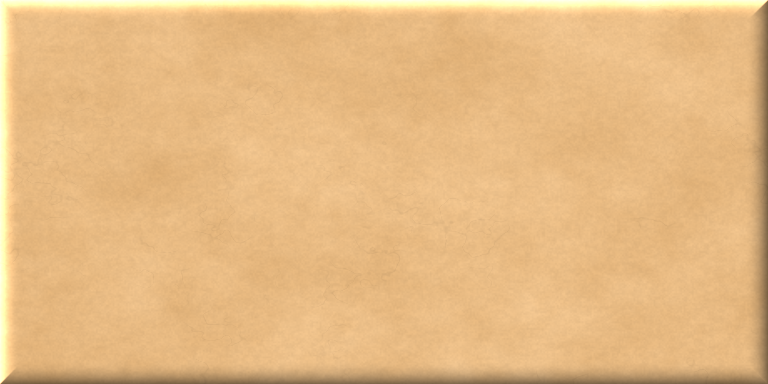
This texture is drawn by a Shadertoy shader. Its source:

```glsl
// A tan parchment panel with soft mottling, paper grain and a bevelled rim.
// Layered value noise tints the sheet; edge distances shade the bevel, lit
// from the upper left with mitred corners.

const vec3 TAN_DARK = vec3(0.855, 0.665, 0.435);
const vec3 TAN_LIGHT = vec3(0.960, 0.790, 0.580);
const float BEVEL_WIDTH = 0.06;

float hash(vec2 p) {
    vec3 q = fract(vec3(p.xyx) * 0.1031);
    q += dot(q, q.yzx + 33.33);
    return fract((q.x + q.y) * q.z);
}

float valueNoise(vec2 p) {
    vec2 cell = floor(p);
    vec2 f = fract(p);
    f = f * f * (3.0 - 2.0 * f);
    float low = mix(hash(cell), hash(cell + vec2(1.0, 0.0)), f.x);
    float high = mix(hash(cell + vec2(0.0, 1.0)), hash(cell + vec2(1.0, 1.0)), f.x);
    return mix(low, high, f.y);
}

// Sum of rotated noise octaves, normalised to 0..1.
float fbm(vec2 p, int octaves, float gain) {
    mat2 turn = mat2(0.8, 0.6, -0.6, 0.8);
    float sum = 0.0;
    float total = 0.0;
    float amplitude = 1.0;
    for (int i = 0; i < octaves; i++) {
        sum += amplitude * valueNoise(p);
        total += amplitude;
        amplitude *= gain;
        p = turn * p * 2.03 + 17.3;
    }
    return sum / total;
}

// Broad blotches, slightly stretched sideways, with mid-sized clouding.
vec3 parchment(vec2 p) {
    float blotches = fbm(p * vec2(3.0, 4.0) + 5.7, 5, 0.6) - 0.5;
    float clouds = fbm(p * vec2(11.0, 16.0) + 41.0, 4, 0.65) - 0.5;
    float tone = 0.52 + 0.95 * blotches + 0.45 * clouds;

    // Sparse faint creases along one contour of a noise field.
    float contour = abs(fbm(p * vec2(16.0, 22.0) + 83.0, 3, 0.5) - 0.5);
    float patches = smoothstep(0.58, 0.75, fbm(p * 7.0 + 29.0, 2, 0.5));
    float crease = (1.0 - smoothstep(0.0, 0.03, contour)) * patches;

    return mix(TAN_DARK, TAN_LIGHT, clamp(tone, 0.0, 1.0)) * (1.0 - 0.035 * crease);
}

float paperGrain(vec2 p) {
    float fine = valueNoise(p * 230.0 + 9.0) - 0.5;
    float fibres = fbm(p * vec2(75.0, 105.0) + 61.0, 2, 0.6) - 0.5;
    return 0.035 * fine + 0.045 * fibres;
}

// Brightness factor of the rim: above one on lit sides, below one in shade.
float bevelLight(vec2 p, vec2 size, float width, float blur) {
    float litEdge = min(p.x, size.y - p.y);
    float darkEdge = min(size.x - p.x, p.y);
    float slope = clamp(1.0 - min(litEdge, darkEdge) / width, 0.0, 1.0);
    float highlight = 1.0 + 0.78 * slope * slope * slope;
    float shadow = 1.0 - 0.48 * slope * slope;
    float side = smoothstep(-blur, blur, darkEdge - litEdge);
    return mix(shadow, highlight, side);
}

void mainImage(out vec4 fragColor, in vec2 fragCoord) {
    vec2 p = fragCoord / iResolution.y;
    vec2 size = vec2(iResolution.x / iResolution.y, 1.0);

    // Noise gently wobbles the rim so its shading looks worn.
    float wear = 0.012 * (fbm(p * 28.0 + 13.0, 3, 0.6) - 0.5);
    float light = bevelLight(p, size, BEVEL_WIDTH + wear, 1.5 / iResolution.y);

    vec3 color = parchment(p) * (1.0 + paperGrain(p)) * light;
    fragColor = vec4(clamp(color, 0.0, 1.0), 1.0);
}
```
